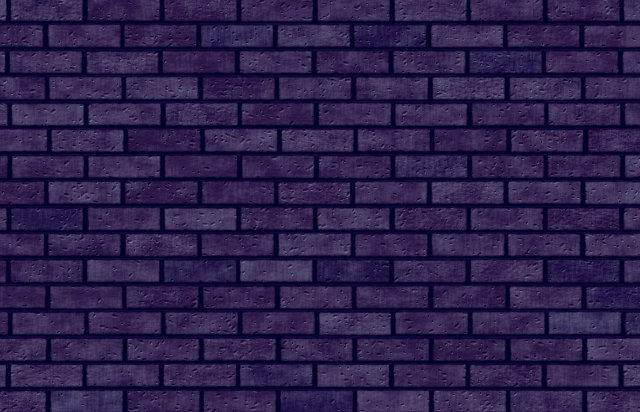
Give the GLSL for this texture, as a WebGL 2 fragment shader.

```glsl
#version 300 es
precision highp float;

uniform vec2 u_resolution;
out vec4 outColor;

// Layout, in canvas heights
const vec2 PITCH = vec2(0.1860, 0.0634);
const vec2 ORIGIN = vec2(0.0220, 0.0565);
const vec2 JOINT = vec2(0.0118, 0.0108);
const float CORNER = 0.0035;
const float EDGE_WOBBLE = 0.0016;
const float SIZE_JITTER = 0.0018;

// Surface
const vec2 DENT_CELL = vec2(0.0170, 0.0125);
const float DENT_DEPTH = 0.75;
const float GRAIN_DEPTH = 0.30;
const float RELIEF = 0.17;
const vec2 LIGHT_STEP = vec2(-0.0012, 0.0030);

// Colours
const vec3 SHADOW = vec3(0.00, 0.00, 0.135);
const vec3 MORTAR = vec3(0.07, 0.025, 0.235);
const vec3 BRICK_DARK = vec3(0.125, 0.055, 0.25);
const vec3 BRICK_MID = vec3(0.215, 0.135, 0.315);
const vec3 BRICK_NAVY = vec3(0.10, 0.06, 0.27);
const vec3 DUST = vec3(0.335, 0.310, 0.450);

float hash(vec2 p) {
    vec3 q = fract(vec3(p.xyx) * 0.1031);
    q += dot(q, q.yzx + 33.33);
    return fract((q.x + q.y) * q.z);
}

float cornerSlope(vec2 cell, vec2 offset) {
    float a = 6.2832 * hash(cell);
    return dot(vec2(cos(a), sin(a)), offset);
}

// Gradient noise, about -0.7 to 0.7
float noise(vec2 p) {
    vec2 i = floor(p), f = fract(p);
    vec2 w = f * f * f * (f * (f * 6.0 - 15.0) + 10.0);
    vec2 e = vec2(1.0, 0.0);
    float low = mix(cornerSlope(i, f), cornerSlope(i + e.xy, f - e.xy), w.x);
    float high = mix(cornerSlope(i + e.yx, f - e.yx), cornerSlope(i + e.xx, f - e.xx), w.x);
    return mix(low, high, w.y);
}

float fbm(vec2 p) {
    float sum = 0.0, gain = 1.0;
    for (int i = 0; i < 4; i++) {
        sum += gain * noise(p);
        p = p * 2.03 + 17.3;
        gain *= 0.55;
    }
    return sum;
}

// Scattered, tilted oval dents: 0 on the face, 1 at the bottom
float dents(vec2 p, float density) {
    vec2 base = floor(p / DENT_CELL);
    float depth = 0.0;
    for (int y = -1; y <= 1; y++)
    for (int x = -1; x <= 1; x++) {
        vec2 cell = base + vec2(x, y);
        float size = hash(cell + 7.7);
        vec2 jitter = vec2(hash(cell + 31.1), hash(cell + 57.9));
        vec2 d = p - (cell + 0.15 + 0.7 * jitter) * DENT_CELL;
        float a = mix(-0.5, 0.9, hash(cell + 83.3));
        d = mat2(cos(a), -sin(a), sin(a), cos(a)) * d;
        d /= mix(vec2(0.0025, 0.0018), vec2(0.0085, 0.0036), size * size);
        float present = step(hash(cell + 101.5), density);
        depth = max(depth, present * (1.0 - smoothstep(0.45, 1.15, length(d))));
    }
    return depth;
}

float surface(vec2 p, float density, float roughness) {
    return GRAIN_DEPTH * roughness * fbm(p * vec2(95.0, 130.0)) - DENT_DEPTH * dents(p, density);
}

void main() {
    vec2 p = gl_FragCoord.xy / u_resolution.y;
    float pixel = 1.0 / u_resolution.y;

    // Running bond: every second course shifts by half a brick
    vec2 grid = (p - ORIGIN) / PITCH;
    float course = floor(grid.y);
    grid.x += 0.5 * mod(course, 2.0) + 0.05 * (hash(vec2(course, 3.0)) - 0.5);
    vec2 id = floor(grid) + 40.0;
    vec2 f = fract(grid);
    vec2 local = (f - 0.5) * PITCH;

    // Slightly uneven rounded brick outline
    vec2 jitter = vec2(hash(id + 11.0), hash(id + 23.0)) - 0.5;
    vec2 halfSize = 0.5 * (PITCH - JOINT) + SIZE_JITTER * 0.5 * jitter.yx;
    vec2 q = abs(local - SIZE_JITTER * jitter) - halfSize + CORNER;
    float outline = length(max(q, 0.0)) + min(max(q.x, q.y), 0.0) - CORNER;
    outline += EDGE_WOBBLE * fbm(p * 75.0);
    float face = 1.0 - smoothstep(-pixel, pixel, outline);

    // Mortar: shaded under each brick, paler just above the next one
    float ledge = smoothstep(0.88, 0.97, f.y) * (0.75 + 0.8 * noise(p * 42.0));
    vec3 mortar = mix(SHADOW, MORTAR, clamp(ledge + 0.15 + 0.3 * fbm(p * 60.0), 0.0, 1.0));

    // Tone of each brick with blotches inside it
    float tone = hash(id + 5.0);
    float blotch = fbm(p * vec2(16.0, 26.0) + id * 3.7);
    vec3 brick = mix(BRICK_DARK, BRICK_MID, clamp(0.58 + 0.45 * tone + 0.5 * blotch, 0.0, 1.2));
    brick = mix(brick, BRICK_NAVY, 0.65 * step(0.94, hash(id + 71.0)));

    // Pale dust: patches, vertical streaks and worn ends
    float streak = fbm(p * vec2(150.0, 22.0));
    float ends = smoothstep(0.28, 0.48, abs(f.x - 0.5));
    float dusty = pow(hash(id + 47.0), 2.0) + 0.35 * noise(id * 0.37);
    float dust = 0.10 + 0.48 * dusty + 0.45 * blotch + 0.28 * streak + 0.22 * ends * tone;
    brick = mix(brick, DUST, clamp(dust, 0.0, 0.85));

    // Relief lit from above
    float density = mix(0.12, 0.50, hash(id + 61.0));
    float roughness = mix(0.7, 1.7, pow(hash(id + 19.0), 3.0));
    float height = surface(p, density, roughness);
    float relief = height - surface(p + LIGHT_STEP, density, roughness);
    brick += RELIEF * relief * vec3(1.0, 0.95, 0.9);
    brick *= 1.0 + 0.22 * min(height, 0.3);

    // Rounded rim: soft darkening, with a faint light top edge
    float rim = smoothstep(-0.0055, 0.0, outline);
    brick = mix(brick, BRICK_DARK, 0.45 * rim * (1.0 - 0.8 * step(0.5, f.y)));

    outColor = vec4(clamp(mix(mortar, brick, face), 0.0, 1.0), 1.0);
}
```
